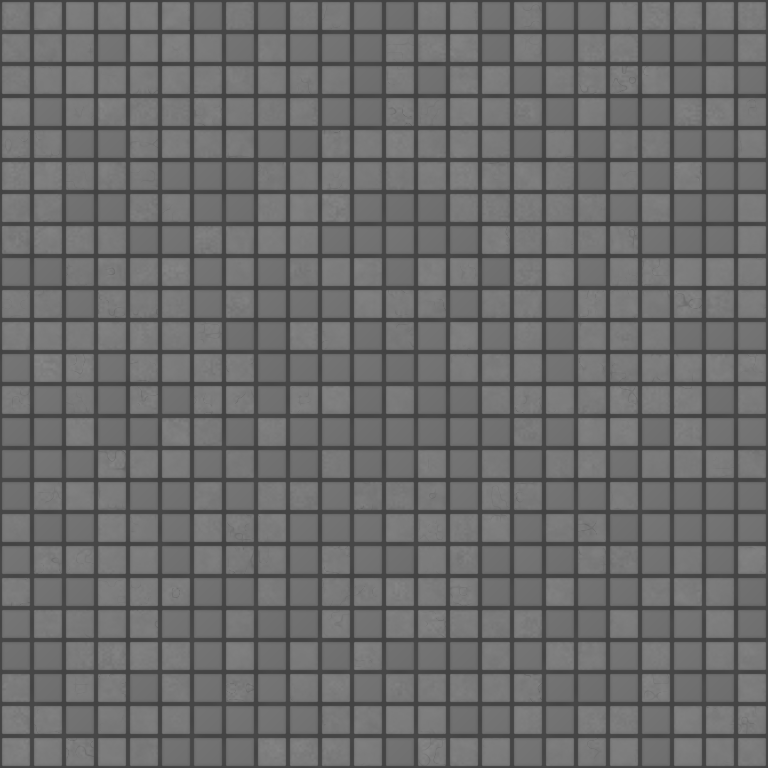
This texture is drawn by a WebGL 1 fragment shader. Its source:

```glsl
precision highp float;
// Square grey mosaic: a 24 by 24 grid of tiles with soft dark joints.
// Each tile hashes its cell to be smooth and darker or worn and lighter;
// worn tiles carry mottling, grain and faint cracks from wrapped noise.

uniform vec2 u_resolution;

#define TILES 24.0
#define JOINT_HALF 0.064       // half joint width, in tiles
#define JOINT_SOFT 0.025       // softness of the tile rim, in tiles
#define CORNER 0.04            // corner radius, in tiles
#define PLAIN_SHARE 0.4
#define PLAIN_GREY 0.445
#define WORN_GREY 0.485
#define JOINT_GREY 0.272
#define MOTTLE 0.045
#define GRAIN 0.035
#define CRACK 0.05

float hash(vec2 p) {
  return fract(sin(dot(p, vec2(127.1, 311.7))) * 43758.5453);
}

// Value noise with a whole-number period in lattice cells
float noise(vec2 p, float period) {
  vec2 i = floor(p);
  vec2 f = fract(p);
  vec2 lo = mod(i, period);
  vec2 hi = mod(i + 1.0, period);
  f = f * f * (3.0 - 2.0 * f);
  return mix(mix(hash(lo), hash(vec2(hi.x, lo.y)), f.x),
             mix(hash(vec2(lo.x, hi.y)), hash(hi), f.x), f.y);
}

// Noise over the grid, with a whole number of lattice cells per tile
float gridNoise(vec2 grid, float perTile) {
  return noise(grid * perTile, TILES * perTile);
}

float roundedBox(vec2 p, float halfSize, float radius) {
  vec2 q = abs(p) - halfSize + radius;
  return length(max(q, 0.0)) + min(max(q.x, q.y), 0.0) - radius;
}

void main() {
  vec2 grid = gl_FragCoord.xy / u_resolution * TILES;
  vec2 cell = mod(floor(grid), TILES);
  vec2 local = fract(grid) - 0.5;
  float pixel = TILES / min(u_resolution.x, u_resolution.y);

  // Per-tile variation
  float worn = step(PLAIN_SHARE, hash(cell + 3.7));
  float wear = worn * mix(0.35, 1.0, hash(cell + 41.3));
  float tone = (hash(cell + 17.9) - 0.5) * 0.018;

  // Surface wear, patchy inside each worn tile
  float mottle = 0.6 * gridNoise(grid, 3.0) + 0.4 * gridNoise(grid, 7.0) - 0.5;
  float grain = gridNoise(grid, 13.0) - 0.5;
  float patchMask = smoothstep(0.45, 0.75, gridNoise(grid, 2.0));
  float ridge = abs(gridNoise(grid + 5.5, 4.0) - 0.5);
  float crack = (1.0 - smoothstep(0.0, 0.06, ridge)) * patchMask;

  float face = mix(PLAIN_GREY, WORN_GREY, worn) + tone;
  face += wear * (MOTTLE * mottle + GRAIN * grain * (0.4 + patchMask));
  face -= wear * CRACK * crack * step(0.55, hash(cell + 71.1));

  // Gentle shading: lighter towards the upper left, darker beside the rim
  face += 0.012 * (local.y - local.x);
  float edge = roundedBox(local, 0.5 - JOINT_HALF, CORNER);
  face -= 0.025 * smoothstep(-0.12, 0.0, edge);

  // Joint with a slight tonal drift
  float joint = JOINT_GREY + 0.02 * (gridNoise(grid, 2.0) - 0.5);
  float soft = max(JOINT_SOFT, 0.6 * pixel);
  float grey = mix(face, joint, smoothstep(-soft, soft, edge));

  gl_FragColor = vec4(vec3(grey), 1.0);
}
```
